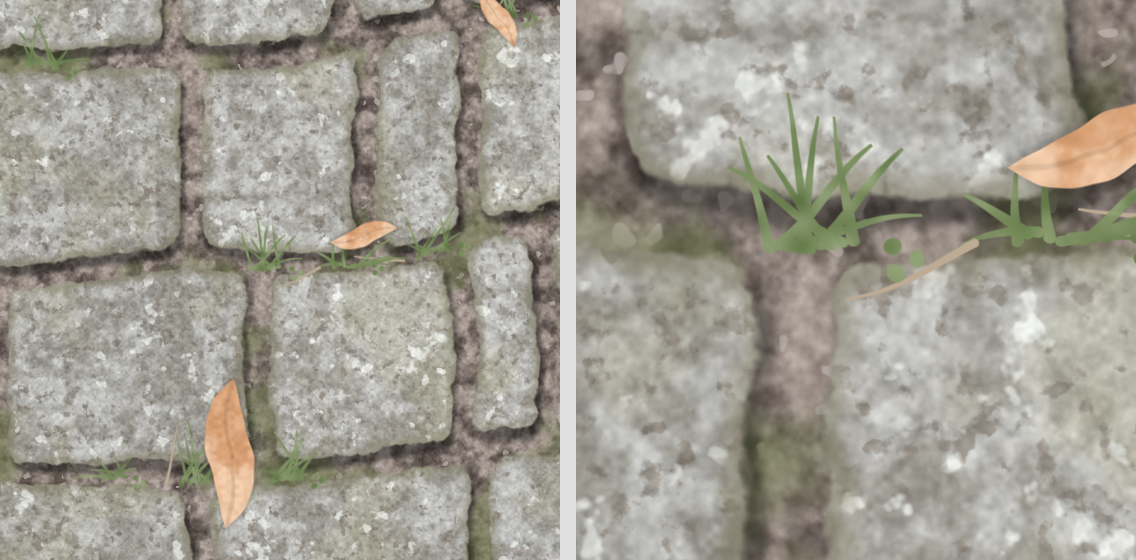
Left, the full canvas; right, a detail of the centre.
Give the GLSL for this texture, as a WebGL 1 fragment shader.

```glsl
precision highp float;
// Weathered grey paving stones with earthy joints, grass tufts and fallen leaves.
uniform vec2 u_resolution;

const float ROW_HEIGHT = 0.367;
const float COLUMN_WIDTH = 0.5;
const float FIRST_JOINT = 0.155;

float hash(vec2 p) {
  return fract(sin(dot(p, vec2(127.1, 311.7))) * 43758.5453);
}

float noise(vec2 p) {
  vec2 i = floor(p), f = fract(p);
  f = f * f * (3.0 - 2.0 * f);
  return mix(mix(hash(i), hash(i + vec2(1.0, 0.0)), f.x),
             mix(hash(i + vec2(0.0, 1.0)), hash(i + 1.0), f.x), f.y);
}

float fbm(vec2 p) {
  float sum = 0.0, weight = 0.53;
  for (int i = 0; i < 4; i++) {
    sum += weight * noise(p);
    p = mat2(1.6, 1.2, -1.2, 1.6) * p + 3.7;
    weight *= 0.5;
  }
  return sum;
}

mat2 rotation(float angle) {
  float c = cos(angle), s = sin(angle);
  return mat2(c, s, -s, c);
}

float roundedBox(vec2 p, vec2 halfSize, float radius) {
  vec2 e = abs(p) - halfSize + radius;
  return length(max(e, 0.0)) + min(max(e.x, e.y), 0.0) - radius;
}

// Distance to a segment that thins towards its end.
float blade(vec2 p, vec2 a, vec2 b, float width) {
  vec2 ab = b - a;
  float t = clamp(dot(p - a, ab) / dot(ab, ab), 0.0, 1.0);
  return length(p - a - ab * t) - width * (1.0 - 0.75 * t);
}

// Bends the straight courses: uneven edges, rising to the right.
vec2 layCourses(vec2 p) {
  vec2 wobble = vec2(noise(p * 3.0 + 4.0), noise(p * 3.0 + 9.0)) - 0.5;
  vec2 ragged = vec2(noise(p * 17.0), noise(p * 17.0 + 31.0)) - 0.5;
  float rise = 0.08 * smoothstep(0.4, 1.1, p.x) * (0.5 + p.y);
  return p + 0.05 * wobble + 0.012 * ragged - vec2(0.0, rise);
}

// x: signed distance to the stone, y: random stone value. Some stones are split.
vec2 stone(vec2 q) {
  float row = floor((q.y - FIRST_JOINT) / ROW_HEIGHT);
  float y = q.y - FIRST_JOINT - (row + 0.5) * ROW_HEIGHT;
  float u = (q.x - 0.38 - 0.09 * cos(1.9 * row)) / COLUMN_WIDTH;
  float column = floor(u), f = u - column;
  float seed = hash(vec2(column, row) + 5.0);
  float left = 0.0, right = 1.0;
  if (seed > 0.55) {
    float split = 0.5 + 0.22 * seed;
    if (f < split) right = split; else left = split;
  }
  vec2 halfSize = 0.5 * vec2((right - left) * COLUMN_WIDTH, ROW_HEIGHT) - 0.021;
  vec2 local = vec2((f - 0.5 * (left + right)) * COLUMN_WIDTH, y);
  return vec2(roundedBox(local, halfSize, 0.028), fract(seed + left * 3.0));
}

vec3 stoneColor(vec2 p, float edge, float seed) {
  float tone = 0.45 * fbm(p * 13.0) + 0.55 * fbm(p * 48.0 + 8.0);
  vec3 color = mix(vec3(0.60, 0.59, 0.56), vec3(0.75, 0.75, 0.74), smoothstep(0.36, 0.63, tone));
  color = mix(color, vec3(0.66, 0.65, 0.55), 0.45 * smoothstep(0.45, 0.7, fbm(p * 9.0 + 20.0)));
  color = mix(color, vec3(0.51, 0.48, 0.44), 0.7 * smoothstep(0.58, 0.76, fbm(p * 85.0 + 3.0)));
  color = mix(color, vec3(0.89, 0.90, 0.88), 0.8 * smoothstep(0.67, 0.77, fbm(p * 38.0 + 50.0)));
  // Mineral grain
  color += 0.20 * (fbm(p * 110.0 + 13.0) - 0.5) + 0.10 * (noise(p * 230.0) - 0.5);
  color += 0.015 + 0.03 * (seed - 0.5);
  // Mossy, worn rim
  float rim = smoothstep(-0.02, 0.0, edge + 0.02 * (fbm(p * 30.0) - 0.5));
  return mix(color, vec3(0.50, 0.48, 0.39), 0.55 * rim);
}

vec3 soilColor(vec2 p, float shade) {
  vec3 color = mix(vec3(0.40, 0.36, 0.34), vec3(0.64, 0.59, 0.56), smoothstep(0.3, 0.65, fbm(p * 38.0)));
  color += 0.30 * (fbm(p * 100.0 + 5.0) - 0.5) + 0.10 * (noise(p * 220.0) - 0.5);
  // Pale crumbs of gravel, of ragged outline and varied size
  vec2 g = p * 48.0 + 0.5 * vec2(noise(p * 120.0), noise(p * 120.0 + 9.0));
  vec2 cell = floor(g);
  vec2 center = 0.35 + 0.3 * vec2(hash(cell), hash(cell + 17.0));
  float size = 0.12 + 0.2 * hash(cell + 23.0);
  float crumb = 1.0 - smoothstep(size - 0.05, size + 0.05, length(fract(g) - center));
  color = mix(color, vec3(0.74, 0.70, 0.68), 0.75 * crumb * step(0.84, hash(cell + 41.0)));
  color = mix(color, vec3(0.43, 0.47, 0.30), 0.55 * smoothstep(0.54, 0.68, fbm(p * 8.0 + 60.0)));
  return color * (1.0 - 0.42 * shade);
}

// Coverage of a tuft of grass with a few clover lobes at its foot.
float tuft(vec2 p, float seed, float aa) {
  float d = 1.0;
  for (int i = 0; i < 9; i++) {
    float k = float(i);
    float angle = 0.15 + 2.9 * hash(vec2(seed, k));
    float reach = 0.03 + 0.065 * hash(vec2(k, seed + 3.0));
    vec2 root = vec2(0.006 * (k - 4.0), 0.008 * hash(vec2(k, seed)));
    vec2 bent = p - vec2(0.0, -0.25 * p.x * p.x / reach);
    d = min(d, blade(bent, root, root + reach * vec2(cos(angle), sin(angle)), 0.0036));
    d = min(d, length(p - vec2(0.05, -0.008) - 0.009 * vec2(cos(k * 2.1), sin(k * 2.1))) - 0.005);
  }
  return 1.0 - smoothstep(-aa, aa, d);
}

void main() {
  vec2 p = gl_FragCoord.xy / u_resolution.y;
  float aa = 1.2 / u_resolution.y;
  vec2 q = layCourses(p);
  vec2 slab = stone(q);
  float edge = slab.x + 0.016 * (fbm(p * 42.0 + 70.0) - 0.5);
  float shade = 1.0 - smoothstep(-0.006, 0.01, stone(q + vec2(-0.006, 0.017)).x);
  vec3 color = mix(stoneColor(p, edge, slab.y), soilColor(p, shade), smoothstep(-0.003, 0.003, edge));

  // Dry twigs and grass growing along the joints
  for (int i = 0; i < 8; i++) {
    float k = float(i);
    vec2 root = vec2(fract(0.5 + 0.283 * k), FIRST_JOINT + ROW_HEIGHT * mod(k, 3.0) - 0.01);
    vec2 end = root + 0.09 * vec2(cos(k * 2.3), sin(k * 2.3));
    float twig = blade(q, root + vec2(0.1, 0.0), end + vec2(0.1, 0.0), 0.0028);
    color = mix(color, vec3(0.74, 0.67, 0.58), (1.0 - smoothstep(-aa, aa, twig)) * step(3.5, k));
    vec3 green = mix(vec3(0.37, 0.47, 0.26), vec3(0.59, 0.66, 0.48), noise(p * 75.0 + k));
    color = mix(color, green, 0.9 * tuft(q - root, k, aa));
  }

  // Fallen leaves: one large, the others small
  for (int i = 0; i < 3; i++) {
    float k = float(i);
    float zoom = 1.0 + 1.2 * min(k, 1.0);
    vec2 center = fract(vec2(0.41, 0.19) + k * vec2(0.24, 0.39));
    vec2 l = rotation(0.06 + 1.3 * k) * (p - center) * zoom / 0.135;
    l.x += 0.1 * sin(l.y * 3.0) + 0.06 * (noise(l * 4.0) - 0.5);
    float d = 0.12 * (abs(l.x) - 0.31 * (1.0 - l.y * l.y)) / zoom;
    float shadow = (1.0 - smoothstep(-0.004, 0.008, d)) * step(abs(l.y), 1.05);
    color *= 1.0 - 0.25 * shadow;
    vec3 leaf = mix(vec3(0.84, 0.62, 0.45), vec3(0.94, 0.79, 0.66), smoothstep(0.25, 0.7, fbm(l * 3.0 + k)));
    leaf *= 1.0 - 0.08 * (1.0 - smoothstep(0.01, 0.04, abs(l.x)));
    color = mix(color, leaf + 0.08 * (noise(p * 130.0) - 0.5), 1.0 - smoothstep(-aa, aa, d));
  }
  gl_FragColor = vec4(color, 1.0);
}
```
